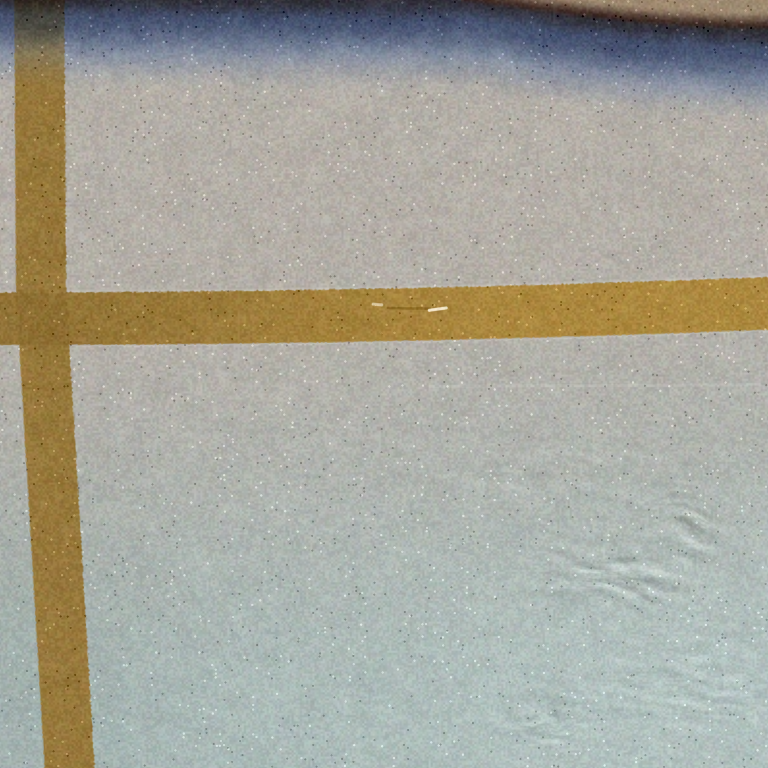
Reproduce this texture procedurally as a WebGL 2 fragment shader.

```glsl
#version 300 es
precision highp float;
// Two crossing strips of ochre tape on grainy grey film, under a blurred blue shadow.
uniform vec2 u_resolution;
out vec4 fragColor;

const vec3 WARM_GREY = vec3(0.705, 0.685, 0.655);
const vec3 COOL_GREY = vec3(0.665, 0.725, 0.715);
const vec3 OCHRE_DARK = vec3(0.575, 0.455, 0.215);
const vec3 OCHRE_LIGHT = vec3(0.675, 0.535, 0.245);
const vec3 SHADOW_CORE = vec3(0.19, 0.185, 0.22);
const vec3 SHADOW_BLUE = vec3(0.27, 0.32, 0.44);
const vec3 SHADOW_HAZE = vec3(0.50, 0.545, 0.63);
const vec3 RIM_TAN = vec3(0.62, 0.54, 0.44);
const vec3 RIM_BROWN = vec3(0.24, 0.16, 0.14);

float hash(vec2 p) {
    vec3 q = fract(vec3(p.xyx) * 0.1031);
    q += dot(q, q.yzx + 33.33);
    return fract((q.x + q.y) * q.z);
}

float valueNoise(vec2 p) {
    vec2 i = floor(p), f = fract(p);
    f = f * f * (3.0 - 2.0 * f);
    return mix(mix(hash(i), hash(i + vec2(1, 0)), f.x),
               mix(hash(i + vec2(0, 1)), hash(i + 1.0), f.x), f.y);
}

float fbm(vec2 p) {
    float sum = 0.0, gain = 0.5;
    for (int i = 0; i < 4; i++) {
        sum += gain * valueNoise(p);
        p = p * 2.03 + 17.0;
        gain *= 0.5;
    }
    return sum;
}

// Coverage of a strip from the distance to its centre line
float strip(float dist, float halfWidth, float soft) {
    return 1.0 - smoothstep(-soft, soft, abs(dist) - halfWidth);
}

// Soft elliptical spot
float spot(vec2 p, vec2 centre, vec2 radius) {
    vec2 q = (p - centre) / radius;
    return exp(-dot(q, q));
}

// Thin tapered scratch between two points
float scratch(vec2 p, vec2 a, vec2 b, float width) {
    vec2 ab = b - a;
    float t = clamp(dot(p - a, ab) / dot(ab, ab), 0.0, 1.0);
    return 1.0 - smoothstep(0.3 * width, width, length(p - a - ab * t));
}

// Sparse dots, one jittered candidate in each cell
float specks(vec2 p, float cells, float density, float seed) {
    vec2 g = p * cells, id = floor(g);
    vec2 centre = 0.3 + 0.4 * vec2(hash(id + seed), hash(id + seed + 41.0));
    float dotMask = 1.0 - smoothstep(0.15, 0.42, length(fract(g) - centre));
    return dotMask * step(1.0 - density, hash(id + seed + 83.0));
}

// Raised creases lit from above
float creases(vec2 p) {
    vec2 q = vec2(p.x * 22.0, (p.y + 0.12 * p.x) * 75.0);
    q.y += 2.0 * valueNoise(p * 18.0);
    return fbm(q) - fbm(q + vec2(0.15, 0.6));
}

void main() {
    vec2 uv = gl_FragCoord.xy / u_resolution;
    float soft = max(0.0016, 1.0 / u_resolution.y);
    float grain = valueNoise(uv * 370.0) - 0.5;
    float mottling = fbm(uv * 45.0) - 0.47;

    // Film: warm above, cool towards the bottom
    float coolness = smoothstep(0.68, 0.05, uv.y + 0.08 * (0.5 - uv.x));
    vec3 color = mix(WARM_GREY, COOL_GREY, coolness);
    color -= 0.035 * smoothstep(0.35, 0.0, uv.x) * smoothstep(0.6, 0.1, uv.y);
    color += 0.035 * spot(uv, vec2(0.9, 0.08), vec2(0.4, 0.2));

    // Wrinkles gathered at the lower right
    float wrinkled = spot(uv, vec2(0.80, 0.25), vec2(0.09, 0.035))
                   + spot(uv, vec2(0.90, 0.32), vec2(0.035, 0.035))
                   + spot(uv, vec2(0.71, 0.06), vec2(0.05, 0.03))
                   + 0.5 * spot(uv, vec2(0.92, 0.11), vec2(0.14, 0.06))
                   + 0.25 * spot(uv, vec2(0.75, 0.38), vec2(0.2, 0.06));
    color += 0.38 * wrinkled * creases(uv);
    color += 0.03 * scratch(uv, vec2(0.56, 0.497), vec2(0.99, 0.499), 0.003);

    // Tape strips with slightly ragged edges
    float ragged = 0.0018 * grain;
    float acrossH = uv.y - 0.585 - 0.020 * uv.x * uv.x + ragged;
    float acrossV = uv.x - 0.0535 - 0.06 * max(0.62 - uv.y, 0.0)
                  + 0.006 * max(uv.y - 0.62, 0.0) + ragged;
    float tapeH = strip(acrossH, 0.0342, soft);
    float tapeV = strip(acrossV, 0.0326, soft);
    float tape = max(tapeH, tapeV);
    vec3 ochreH = mix(OCHRE_DARK, OCHRE_LIGHT, smoothstep(0.0, 0.75, uv.x));
    vec3 ochre = mix(ochreH, OCHRE_DARK + 0.015, tapeV) - 0.035 * tapeH * tapeV;
    color += 0.04 * (strip(acrossH, 0.037, soft) - tapeH);
    color = mix(color, ochre, tape);

    // Scuff along the horizontal tape
    color -= 0.10 * scratch(uv, vec2(0.505, 0.599), vec2(0.56, 0.598), 0.0025);
    float scuff = 0.7 * scratch(uv, vec2(0.486, 0.604), vec2(0.497, 0.603), 0.003)
                + scratch(uv, vec2(0.559, 0.596), vec2(0.581, 0.599), 0.003);
    color = mix(color, vec3(0.95, 0.90, 0.78), min(scuff, 1.0));

    // Shadow falling from the rim at the top
    float rim = 1.0 - 0.036 * sin(1.5708 * clamp((uv.x - 0.61) / 0.39, 0.0, 1.0));
    float depth = rim - uv.y + 0.008 * (0.5 - uv.x) + 0.008 * mottling;
    vec3 shade = mix(SHADOW_CORE, SHADOW_BLUE, smoothstep(0.0, 0.03, depth));
    shade = mix(shade, SHADOW_HAZE, smoothstep(0.025, 0.08, depth));
    shade = mix(shade, shade * vec3(1.02, 0.86, 0.58), tape);
    color = mix(shade, color, smoothstep(0.055, 0.125, depth));
    vec3 rimColor = mix(RIM_BROWN, RIM_TAN, smoothstep(0.0, 0.022, uv.y - rim));
    color = mix(color, rimColor, smoothstep(-0.006, 0.004, uv.y - rim) * step(0.6, uv.x));

    // Grain, faint colour noise and glitter
    vec3 tint = vec3(valueNoise(uv * 150.0), valueNoise(uv * 150.0 + 57.0),
                     valueNoise(uv * 150.0 + 113.0)) - 0.5;
    color += 0.085 * grain + 0.045 * mottling + 0.03 * tint;
    color += 0.15 * specks(uv, 190.0, 0.035, 5.0) - 0.17 * specks(uv, 210.0, 0.03, 29.0);
    fragColor = vec4(clamp(color, 0.0, 1.0), 1.0);
}
```
